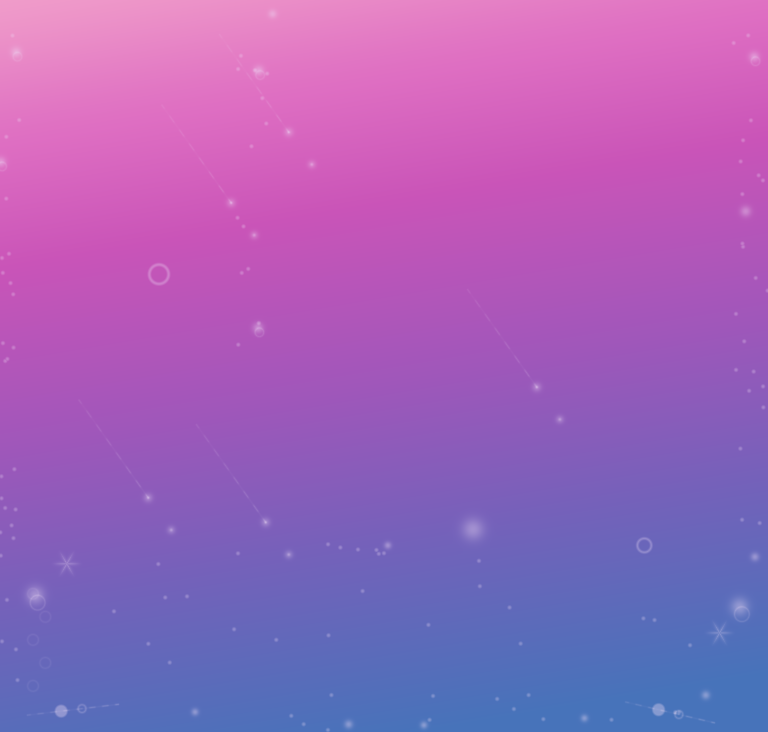
Reproduce this background procedurally as a Shadertoy shader.

```glsl
const vec3 BLUSH   = vec3(0.94, 0.61, 0.79);
const vec3 PINK    = vec3(0.87, 0.43, 0.76);
const vec3 MAGENTA = vec3(0.79, 0.33, 0.72);
const vec3 ORCHID  = vec3(0.625, 0.34, 0.73);
const vec3 VIOLET  = vec3(0.46, 0.38, 0.73);
const vec3 BLUE    = vec3(0.28, 0.45, 0.73);
const vec3 GLOW    = vec3(0.93, 0.86, 0.96);

const vec2 SLOPE = vec2(0.151, 0.849);      // gradient direction
const vec2 TAIL  = vec2(-0.090, 0.127);     // meteor head to tail end
const vec2 EMBER = vec2(0.030, -0.042);     // meteor head to leading spark
const float SOFTNESS = 0.0012;
const float DOT_RADIUS = 0.0022;
const float DOT_LIGHT = 0.30;

// Meteor heads
const vec2 METEORS[5] = vec2[5](
    vec2(0.301, 0.689), vec2(0.376, 0.781), vec2(0.699, 0.449),
    vec2(0.193, 0.305), vec2(0.346, 0.273));

// Bubbles and halos: centre, radius
const vec3 BUBBLES[7] = vec3[7](
    vec3(0.021, 0.885, 0.007), vec3(0.982, 0.879, 0.007),
    vec3(0.337, 0.861, 0.007), vec3(0.336, 0.526, 0.007),
    vec3(0.001, 0.742, 0.007), vec3(0.046, 0.178, 0.012),
    vec3(0.963, 0.163, 0.012));
const vec3 HALOS[10] = vec3[10](
    vec3(0.616, 0.264, 0.018), vec3(0.971, 0.678, 0.009),
    vec3(0.355, 0.935, 0.007), vec3(0.505, 0.243, 0.006),
    vec3(0.254, 0.026, 0.006), vec3(0.454, 0.010, 0.007),
    vec3(0.552, 0.009, 0.006), vec3(0.761, 0.018, 0.006),
    vec3(0.919, 0.048, 0.007), vec3(0.983, 0.228, 0.007));

float edgeWidth() { return SOFTNESS + 0.5 / iResolution.x; }

vec2 hash2(float n) {
    vec3 q = fract(vec3(n) * vec3(0.1031, 0.1030, 0.0973));
    q += dot(q, q.yzx + 33.33);
    return fract((q.xx + q.yz) * q.zy);
}

float disc(vec2 d, float radius) {
    float e = edgeWidth();
    return 1.0 - smoothstep(-e, e, length(d) - radius);
}

float ring(vec2 d, float radius, float halfWidth) {
    float e = edgeWidth();
    return 1.0 - smoothstep(-e, e, abs(length(d) - radius) - halfWidth);
}

float halo(vec2 d, float radius) {
    return exp(-2.5 * dot(d, d) / (radius * radius));
}

// Broken thin line, brighter towards b
float streak(vec2 p, vec2 a, vec2 b) {
    vec2 ab = b - a;
    float h = clamp(dot(p - a, ab) / dot(ab, ab), 0.0, 1.0);
    float dash = 0.25 + 0.75 * smoothstep(0.3, 0.5, abs(fract(h * 7.0) - 0.5) + 0.15);
    return disc(p - a - ab * h, 0.0006) * dash * mix(0.6, 1.0, h);
}

// Six thin rays around a point
float twinkle(vec2 d) {
    const float SECTOR = 1.0471976;
    float r = length(d);
    float angle = mod(atan(d.y, d.x) + 0.5 * SECTOR, SECTOR) - 0.5 * SECTOR;
    float ray = exp(-abs(r * sin(angle)) / edgeWidth());
    return ray * (1.0 - smoothstep(0.002, 0.022, r));
}

// Tiny dots strewn over a box
float scatter(vec2 p, vec2 corner, vec2 size, int count, float seed) {
    float light = 0.0;
    for (int i = 0; i < count; i++) {
        vec2 d = p - corner - size * hash2(seed + float(i) * 7.31);
        light = max(light, disc(d, DOT_RADIUS));
    }
    return light * DOT_LIGHT;
}

// Line carrying a disc and a small ring
float orbit(vec2 p, vec2 a, vec2 b) {
    return 0.3 * streak(p, a, b) + 0.38 * disc(p - mix(a, b, 0.37), 0.008)
         + 0.25 * ring(p - mix(a, b, 0.6), 0.005, 0.001);
}

vec3 sky(float t) {
    vec3 c = mix(BLUSH, PINK, smoothstep(0.0, 0.17, t) * 0.3 + clamp(t / 0.17, 0.0, 1.0) * 0.7);
    c = mix(c, MAGENTA, clamp((t - 0.17) / 0.14, 0.0, 1.0));
    c = mix(c, ORCHID, clamp((t - 0.31) / 0.21, 0.0, 1.0));
    c = mix(c, VIOLET, clamp((t - 0.52) / 0.18, 0.0, 1.0));
    return mix(c, BLUE, clamp((t - 0.70) / 0.23, 0.0, 1.0));
}

void mainImage(out vec4 fragColor, in vec2 fragCoord) {
    vec2 uv = fragCoord / iResolution.xy;
    vec2 p = fragCoord / iResolution.x;
    float light = 0.0;

    // Dots: left edge, right edge, upper column, lower field
    light += scatter(p, vec2(0.0, 0.05), vec2(0.028, 0.88), 26, 3.0);
    light += scatter(p, vec2(0.955, 0.27), vec2(0.045, 0.65), 22, 211.0);
    light += scatter(p, vec2(0.305, 0.42), vec2(0.045, 0.49), 13, 437.0);
    light += scatter(p, vec2(0.13, 0.0), vec2(0.77, 0.245), 38, 659.0);

    // Meteors
    for (int i = 0; i < METEORS.length(); i++) {
        vec2 d = p - METEORS[i];
        light += 0.22 * streak(d, TAIL, vec2(0.0));
        light += 0.32 * halo(d, 0.009) + 0.3 * halo(d - EMBER, 0.008);
        light += 0.2 * disc(d, 0.0015) + 0.2 * disc(d - EMBER, 0.0015);
    }

    // Bubbles with a slipped outline
    for (int i = 0; i < BUBBLES.length(); i++) {
        vec3 b = BUBBLES[i];
        light += 0.4 * halo(p - b.xy, b.z * 1.5);
        light += 0.18 * ring(p - b.xy - b.z * vec2(0.25, -0.8), b.z * 0.8, 0.0007);
    }
    for (int i = 0; i < HALOS.length(); i++) {
        light += 0.38 * halo(p - HALOS[i].xy, HALOS[i].z * 1.2);
    }

    // Open rings, twinkles and orbits
    light += 0.32 * ring(p - vec2(0.207, 0.596), 0.0125, 0.0018);
    light += 0.32 * ring(p - vec2(0.839, 0.243), 0.0090, 0.0014);
    light += 0.32 * (twinkle(p - vec2(0.087, 0.219)) + twinkle(p - vec2(0.937, 0.129)));
    light += orbit(p, vec2(0.036, 0.022), vec2(0.154, 0.036));
    light += orbit(p, vec2(0.815, 0.039), vec2(0.930, 0.012));

    // Faint bubbles rising at the lower left
    for (int i = 0; i < 5; i++) {
        vec2 c = vec2(0.043 + 0.032 * fract(float(i) * 0.5), 0.06 + 0.03 * float(i));
        light += 0.09 * ring(p - c, 0.007, 0.0008);
    }

    vec3 color = sky(dot(vec2(uv.x, 1.0 - uv.y), SLOPE));
    fragColor = vec4(mix(color, GLOW, min(light, 0.75)), 1.0);
}
```
